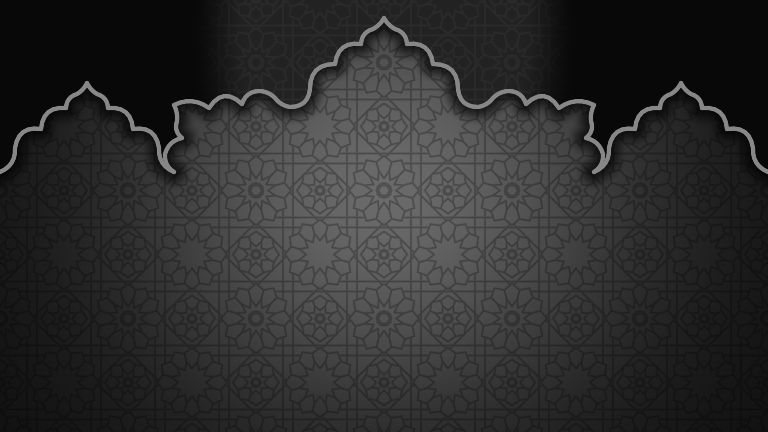
Write a Shadertoy shader that draws this background.

```glsl
// Half outlines: x from the axis, y from the top, bulge of the curve to the next point
const vec3 MAIN_ARCH[15] = vec3[15](
    vec3(0, 18, -.15), vec3(11, 29, .35), vec3(23, 44, .5), vec3(49, 64, .5),
    vec3(74, 89, -.45), vec3(94, 107, -.2), vec3(109, 98, .2), vec3(125, 91, .35),
    vec3(142, 104, .6), vec3(175, 108, .3), vec3(210, 105, -.15), vec3(207, 121, .35),
    vec3(202, 138, .3), vec3(219, 154, .3), vec3(210, 172, 0));
const vec3 SIDE_ARCH[6] = vec3[6](
    vec3(0, 83, -.15), vec3(10, 94, .35), vec3(21, 108, .5),
    vec3(46, 129, .5), vec3(72, 148, -.35), vec3(87, 172, 0));

float segmentDistance(vec2 p, vec2 a, vec2 b) {
    vec2 ab = b - a;
    return length(p - a - ab * clamp(dot(p - a, ab) / dot(ab, ab), 0., 1.));
}

// Adds one bulged curve to the nearest distance and to the crossing parity
void addCurve(vec2 p, vec3 from, vec3 to, inout float dist, inout bool below) {
    vec2 chord = to.xy - from.xy;
    vec2 control = .5 * (from.xy + to.xy) + from.z * vec2(chord.y, -chord.x);
    vec2 a = from.xy;
    for (int i = 1; i <= 6; i++) {
        float t = float(i) / 6.;
        vec2 b = mix(mix(from.xy, control, t), mix(control, to.xy, t), t);
        dist = min(dist, segmentDistance(p, a, b));
        if ((a.x > p.x) != (b.x > p.x)) {
            float y = mix(a.y, b.y, (p.x - a.x) / (b.x - a.x));
            if (y < p.y) below = !below;
        }
        a = b;
    }
}

// Signed distance to the scalloped edge, positive on the panel
float archDistance(vec2 p) {
    float dist = 1e4;
    bool below = false;
    for (int i = 0; i < 14; i++) addCurve(p, MAIN_ARCH[i], MAIN_ARCH[i + 1], dist, below);
    vec2 side = vec2(abs(p.x - 297.), p.y);
    for (int i = 0; i < 5; i++) addCurve(side, SIDE_ARCH[i], SIDE_ARCH[i + 1], dist, below);
    return below ? dist : -dist;
}

// Ring of n kite petals between the inner and outer radius
float rosette(vec2 p, float n, float inner, float outer) {
    float halfStep = 3.14159265 / n;
    float angle = abs(mod(atan(p.y, p.x) + halfStep, 2. * halfStep) - halfStep);
    vec2 q = length(p) * vec2(cos(angle), sin(angle));
    vec2 seam = vec2(cos(halfStep), sin(halfStep));
    vec2 waist = seam * mix(inner, outer, .36);
    vec2 shoulder = seam * mix(inner, outer, .76);
    float d = segmentDistance(q, vec2(inner, 0), waist);
    d = min(d, segmentDistance(q, waist, shoulder));
    return min(d, segmentDistance(q, shoulder, vec2(outer, 0)));
}

// Distance to the tiled star lattice
float latticeDistance(vec2 p) {
    vec2 c = abs(mod(p + 64., 128.) - 64.);
    vec2 far = c - 64.;
    float d = min(rosette(c, 12., 12., 35.), rosette(far, 12., 14., 35.));
    d = min(d, rosette(c, 12., 5., 7.5));
    vec2 small = c.x < c.y ? vec2(c.x, far.y) : vec2(far.x, c.y);
    d = min(d, min(rosette(small, 8., 8., 23.), rosette(small, 8., 3., 5.)));

    // Straight straps run only between the rosettes
    float gap = min(min(length(c), length(far)) - 34., length(small) - 22.);
    vec2 strap = abs(abs(c - 32.) - 5.);
    float bars = min(strap.x, strap.y);
    bars = min(bars, abs(abs(c.x - c.y) - 32.) * .7);
    return min(d, max(bars, -gap));
}

void mainImage(out vec4 fragColor, in vec2 fragCoord) {
    // Layout space: 768 wide, 432 high, y down
    vec2 uv = fragCoord / iResolution.xy;
    vec2 p = vec2(abs(uv.x - .5) * 768., (1. - uv.y) * 432.);
    float pixel = 432. / iResolution.y;

    float edge = archDistance(p);
    float line = 1. - smoothstep(.1, .7 + pixel, latticeDistance(p - vec2(0, 190.5)));

    // Dark backdrop with a dim central glow
    float glow = smoothstep(195., 135., length(vec2(p.x, (p.y - 30.) * .7)));
    float backdrop = .032 + glow * (.10 + .035 * line);

    // Panel lit from its middle, with a shadow under the edge
    float radius = length((p - vec2(0, 190)) * vec2(.9, 1));
    float panel = .055 + .36 * exp(-pow(radius / 235., 2.));
    panel *= 1. - .27 * line;
    panel *= mix(.3, 1., smoothstep(0., 20., edge));

    float shade = mix(backdrop, panel, smoothstep(-pixel, pixel, edge));
    float trim = 1. - smoothstep(2.2 - .5 * pixel, 2.2 + .5 * pixel, abs(edge));
    fragColor = vec4(vec3(mix(shade, .53, trim)), 1);
}
```
